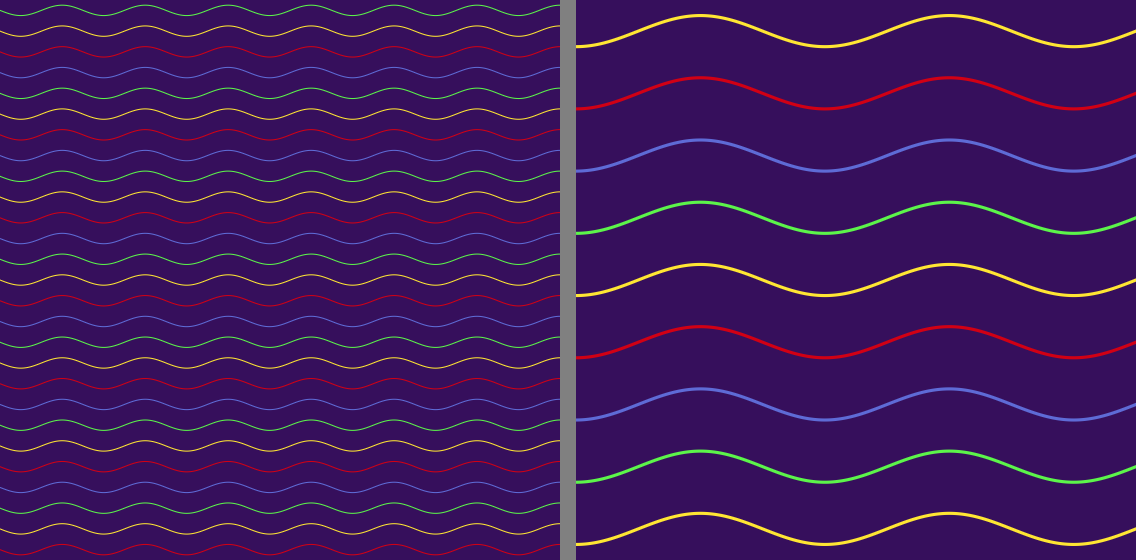
Left: the whole. Right: its middle third, enlarged.
This pattern is drawn by a Shadertoy shader. Its source:

```glsl
// Thin sine lines in four cycling colours, stacked on deep violet.

vec3 lineColor(float row) {
    int k = int(mod(row, 4.0));
    if (k == 0) return vec3(0.36, 0.96, 0.29); // green
    if (k == 1) return vec3(1.00, 0.90, 0.20); // yellow
    if (k == 2) return vec3(0.82, 0.00, 0.08); // red
    return vec3(0.37, 0.42, 0.84);             // blue
}

// Distance to a sine line centred in each unit row, corrected for slope
float waveDistance(vec2 p) {
    float k = radians(90.0); // one wave spans four rows' height
    float height = fract(p.y) - 0.5 - 0.25 * sin(k * p.x);
    float slope = 0.25 * k * cos(k * p.x);
    return abs(height) / sqrt(1.0 + slope * slope);
}

void mainImage(out vec4 fragColor, in vec2 fragCoord) {
    // 27 rows, counted from the top
    float pixel = 27.0 / iResolution.y;
    vec2 p = vec2(fragCoord.x, iResolution.y - fragCoord.y) * pixel;

    // Antialiased stroke over the ground
    float stroke = clamp((0.025 - waveDistance(p)) / pixel + 0.5, 0.0, 1.0);
    vec3 color = mix(vec3(0.21, 0.06, 0.36), lineColor(floor(p.y)), stroke);
    fragColor = vec4(color, 1.0);
}
```
